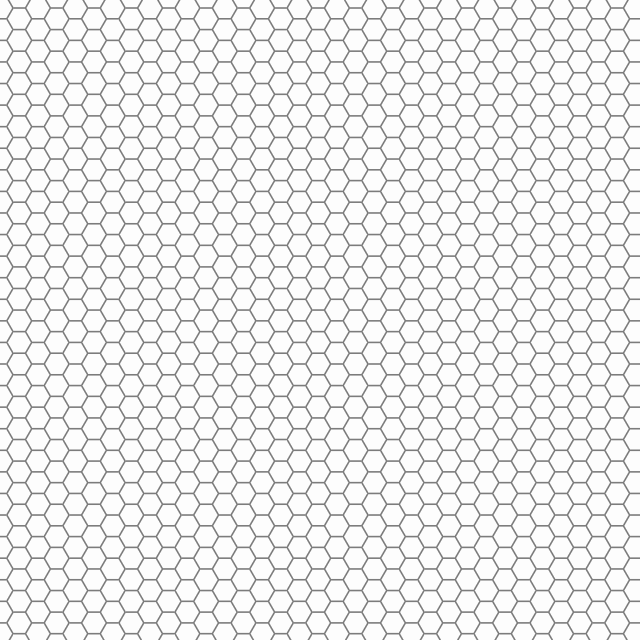
Give the GLSL for this pattern, as a WebGL 1 fragment shader.

```glsl
precision highp float;
// Fine honeycomb mesh: thin grey outlines of flat-topped regular hexagons on near-white.
// Two interleaved rectangular grids give the nearest cell centre; the distance
// from there to the cell's edge is turned into an antialiased line.

uniform vec2 u_resolution;

const float SQRT3 = 1.7320508;
const float CELL_HEIGHT = 0.033711;              // about 29.7 cells down the canvas
const float LINE_WIDTH = 0.0025;
const vec2 GRID_ORIGIN = vec2(0.0009, 0.00987);  // centre of the lower left cell
const vec3 PAPER_COLOR = vec3(0.993);
const vec3 LINE_COLOR = vec3(0.485);

// Offset from the nearest point of a rectangular grid.
vec2 gridOffset(vec2 p, vec2 period) {
  return mod(p + 0.5 * period, period) - 0.5 * period;
}

// Offset from the nearest hexagon centre.
vec2 hexOffset(vec2 p, float height) {
  vec2 period = height * vec2(SQRT3, 1.0);
  vec2 even = gridOffset(p, period);
  vec2 odd = gridOffset(p - 0.5 * period, period);
  return dot(even, even) < dot(odd, odd) ? even : odd;
}

// Distance from a point inside a flat-topped hexagon to its edge.
float hexEdgeDistance(vec2 offset, float height) {
  vec2 q = abs(offset);
  return 0.5 * height - max(q.y, dot(q, vec2(0.5 * SQRT3, 0.5)));
}

// Share of a pixel covered by a line at the given distance.
float lineCoverage(float dist, float width, float pixel) {
  return clamp((0.5 * width - dist) / pixel + 0.5, 0.0, 1.0);
}

void main() {
  float pixel = 1.0 / u_resolution.y;
  vec2 p = gl_FragCoord.xy * pixel - GRID_ORIGIN;

  float dist = hexEdgeDistance(hexOffset(p, CELL_HEIGHT), CELL_HEIGHT);
  float ink = lineCoverage(dist, LINE_WIDTH, pixel);

  gl_FragColor = vec4(mix(PAPER_COLOR, LINE_COLOR, ink), 1.0);
}
```
